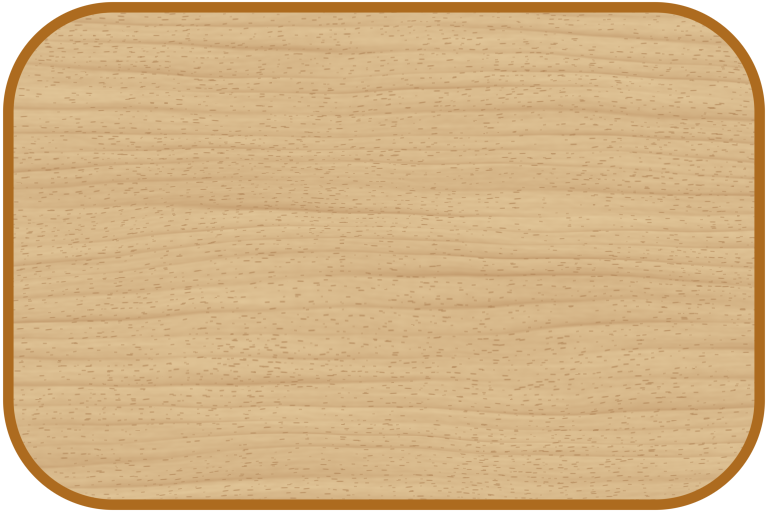
Write a WebGL 1 fragment shader that draws this texture.

```glsl
precision highp float;
// A pale beech board with rounded corners and a brown rim on white.
// Growth lines are a warped, one-sided repeat in height; stretched gradient
// noise gives the streaks, and jittered cells scatter the short pore flecks.

uniform vec2 u_resolution;

float hash(vec2 p) {
  vec3 q = fract(p.xyx * vec3(0.1031, 0.1030, 0.0973));
  q += dot(q, q.yzx + 33.33);
  return fract((q.x + q.y) * q.z);
}

float cornerSlope(vec2 cell, vec2 offset) {
  float angle = 6.2832 * hash(cell);
  return dot(vec2(cos(angle), sin(angle)), offset);
}

float gradientNoise(vec2 p) {
  vec2 i = floor(p), f = p - i;
  vec2 u = f * f * f * (f * (f * 6.0 - 15.0) + 10.0);
  float low = mix(cornerSlope(i, f),
                  cornerSlope(i + vec2(1, 0), f - vec2(1, 0)), u.x);
  float high = mix(cornerSlope(i + vec2(0, 1), f - vec2(0, 1)),
                   cornerSlope(i + vec2(1, 1), f - vec2(1, 1)), u.x);
  return mix(low, high, u.y);
}

float roundedBox(vec2 p, vec2 halfSize, float radius) {
  vec2 q = abs(p) - halfSize + radius;
  return length(max(q, 0.0)) + min(max(q.x, q.y), 0.0) - radius;
}

// Bends the grain: a low arch across the middle and slow waves elsewhere.
vec2 bendGrain(vec2 p) {
  float arch = 0.035 * exp(-p.x * p.x * 5.0 - p.y * p.y * 35.0);
  float wave = 0.030 * gradientNoise(p * vec2(1.6, 3.0) + 40.0)
             + 0.006 * gradientNoise(p * vec2(6.0, 12.0) + 70.0);
  return vec2(p.x, p.y - arch + wave);
}

// Dark growth lines, crisp below and fading upward, of uneven strength.
float growthLines(vec2 g) {
  float rings = g.y * 25.0 + 1.3 * gradientNoise(g * vec2(0.8, 9.0) + 15.0);
  float f = fract(rings);
  float profile = max(exp(-5.5 * f), smoothstep(0.87, 1.0, f));
  float strength = 0.5 + 0.9 * gradientNoise(vec2(g.x * 1.8, rings * 0.8) + 90.0);
  return profile * clamp(strength, 0.08, 1.0);
}

// Short pore flecks, at most one per cell in each of two layers.
float poreFlecks(vec2 g, float pixel) {
  float flecks = 0.0;
  for (int i = 0; i < 2; i++) {
    float layer = float(i);
    vec2 size = vec2(0.031, 0.0105) * (1.0 - 0.17 * layer);
    vec2 q = g / size + 200.0 + 37.3 * layer;
    q.x += 9.0 * hash(vec2(floor(q.y), 5.0 + layer));
    vec2 cell = floor(q);
    float pick = hash(cell + 11.0);
    vec2 jitter = vec2(hash(cell + 23.0), hash(cell + 47.0));
    vec2 d = (q - cell - 0.35 - 0.3 * jitter) * size;
    d.y -= d.x * 0.16 * (hash(cell + 61.0) - 0.3);
    float halfLength = mix(0.003, 0.009, pick * pick);
    float along = 1.0 - smoothstep(0.4, 1.0, abs(d.x) / halfLength);
    float across = 1.0 - smoothstep(0.0, 0.0014 + 0.6 * pixel, abs(d.y));
    float density = 0.5 + 0.5 * gradientNoise(g * vec2(2.0, 9.0) + 130.0);
    float present = step(hash(cell + 83.0), density);
    flecks += along * across * present * (0.35 + 0.65 * pick);
  }
  return min(flecks, 1.0);
}

vec3 woodColor(vec2 p, float pixel) {
  vec2 g = bendGrain(p);
  float bands = gradientNoise(g * vec2(0.9, 11.0) + 20.0);
  float streaks = gradientNoise(g * vec2(2.5, 55.0) + 50.0);
  float fibres = gradientNoise(g * vec2(9.0, 150.0) + 80.0);
  float mottle = gradientNoise(g * vec2(45.0, 130.0) + 110.0);
  float tone = 0.34 - 0.40 * bands - 0.40 * streaks - 0.26 * fibres - 0.22 * mottle;
  vec3 wood = mix(vec3(0.875, 0.765, 0.585), vec3(0.815, 0.680, 0.500),
                  clamp(tone, -0.2, 1.2));
  wood = mix(wood, vec3(0.725, 0.550, 0.370), 0.62 * growthLines(g));
  return mix(wood, vec3(0.670, 0.490, 0.310), 0.55 * poreFlecks(g, pixel));
}

void main() {
  float pixel = 1.0 / u_resolution.y;
  vec2 p = (gl_FragCoord.xy - 0.5 * u_resolution) * pixel;
  vec2 halfBoard = vec2(0.5 * u_resolution.x * pixel - 0.006, 0.496);

  // Rim and paper around the board
  float edge = roundedBox(p, halfBoard, 0.215);
  float inRim = smoothstep(-0.7 * pixel, 0.7 * pixel, edge + 0.0205);
  float outside = smoothstep(-0.7 * pixel, 0.7 * pixel, edge);
  vec3 color = mix(woodColor(p, pixel), vec3(0.68, 0.42, 0.12), inRim);
  gl_FragColor = vec4(mix(color, vec3(1.0), outside), 1.0);
}
```
